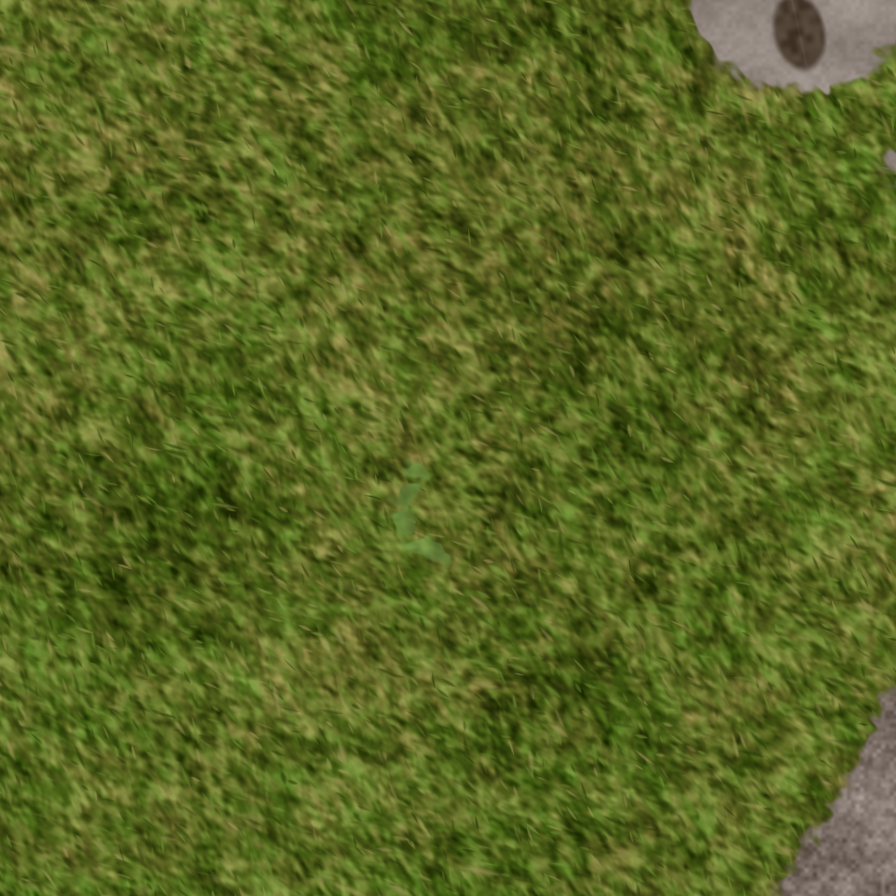
A Shadertoy shader for this texture:

```glsl
const vec3 DEEP_GREEN = vec3(0.11, 0.16, 0.0);
const vec3 MID_GREEN = vec3(0.315, 0.383, 0.10);
const vec3 PALE_GREEN = vec3(0.54, 0.61, 0.28);
const vec3 SHADE = vec3(0.17, 0.23, 0.03);
const vec3 FRESH_BLADE = vec3(0.44, 0.55, 0.21);
const vec3 STRAW = vec3(0.62, 0.58, 0.35);
const vec3 LEAF_GREEN = vec3(0.42, 0.55, 0.25);
const vec3 SOIL = vec3(0.29, 0.24, 0.14);
const vec3 SLAB = vec3(0.57, 0.53, 0.50);
const vec3 ASPHALT = vec3(0.50, 0.45, 0.42);
const vec3 DEAD_LEAF = vec3(0.29, 0.24, 0.19);

float hash(vec2 p) {
    vec3 q = fract(p.xyx * 0.1031);
    q += dot(q, q.yzx + 33.33);
    return fract((q.x + q.y) * q.z);
}

float noise(vec2 p) {
    vec2 i = floor(p), f = fract(p);
    f = f * f * (3.0 - 2.0 * f);
    float low = mix(hash(i), hash(i + vec2(1, 0)), f.x);
    float high = mix(hash(i + vec2(0, 1)), hash(i + vec2(1, 1)), f.x);
    return mix(low, high, f.y);
}

// Rotates so that the x axis lies along the given angle
vec2 alongAngle(vec2 p, float angle) {
    float c = cos(angle), s = sin(angle);
    return vec2(c * p.x + s * p.y, c * p.y - s * p.x);
}

float ellipseDistance(vec2 p, vec2 radii) {
    return (length(p / radii) - 1.0) * min(radii.x, radii.y);
}

float cover(float dist, float softness) {
    return 1.0 - smoothstep(-softness, softness, dist);
}

// Streaked noise around zero whose direction changes from patch to patch
float strokes(vec2 p, vec2 frequency, float seed) {
    float shallow = noise(alongAngle(p, -0.55) * frequency + seed);
    float steep = noise(alongAngle(p, -1.0) * frequency + seed + 71.0);
    float patchMix = smoothstep(0.42, 0.58, noise(p * 17.0 + seed));
    return mix(shallow, steep, patchMix) - 0.5;
}

// Tone runs from shade to highlight, dryness from lush to yellowed
vec3 grassColor(float tone, float dryness) {
    vec3 color = mix(DEEP_GREEN, MID_GREEN, clamp(tone * 2.0, 0.0, 1.0));
    color = mix(color, PALE_GREEN, clamp(tone * 2.0 - 1.0, 0.0, 1.0));
    float strength = mix(0.3, 1.5, clamp(tone, 0.0, 1.0));
    return color + strength * dryness * vec3(0.085, 0.0, 0.05);
}

// One short scattered blade per cell, tapered towards both ends
vec3 paintBlades(vec3 color, vec2 p, float cells, float chance, float seed) {
    vec2 grid = p * cells, cell = floor(grid);
    for (int k = 0; k < 9; k++) {
        vec2 id = cell + vec2(k % 3 - 1, k / 3 - 1);
        vec2 key = id + seed;
        vec2 center = id + vec2(hash(key + 11.0), hash(key + 23.0));
        float angle = -0.8 + 1.3 * (hash(key + 37.0) - 0.5);
        vec2 q = alongAngle(grid - center, angle);
        q.y += (hash(key + 41.0) - 0.5) * 0.25 * q.x * q.x;
        float t = q.x / mix(0.3, 0.65, hash(key + 53.0));
        float width = mix(0.07, 0.13, hash(key + 67.0));
        float mask = cover(abs(q.y) - width * (1.0 - t * t), width);
        float kind = hash(key + 79.0);
        vec3 tint = kind < 0.36 ? SHADE : kind < 0.82 ? FRESH_BLADE : STRAW;
        float opacity = step(hash(key + 97.0), chance) * mix(0.2, 0.7, hash(key + 5.0));
        color = mix(color, tint, mask * opacity);
    }
    return color;
}

vec3 lawn(vec2 p) {
    float tone = 0.515 + 0.22 * (noise(p * 25.0 + 9.0) - 0.5);
    tone += 0.2 * (noise(p * 5.0 + 3.0) - 0.5);
    tone += 0.5 * strokes(p, vec2(50, 95), 17.0);
    tone += 0.5 * strokes(p, vec2(85, 175), 43.0);
    tone += 0.28 * strokes(p, vec2(150, 260), 29.0);
    float dryness = 0.15 + 0.6 * (noise(p * 4.0 + 31.0) - 0.5) + 0.7 * (noise(p * 22.0 + 57.0) - 0.5);
    dryness += 1.1 * strokes(p, vec2(60, 110), 83.0) + 0.35 * (p.y - 0.5);
    vec3 color = grassColor(tone, dryness);
    color = paintBlades(color, p, 68.0, 0.6, 100.0);
    color = paintBlades(color, p, 46.0, 0.4, 200.0);
    return paintBlades(color, p, 29.0, 0.1, 300.0);
}

// Broad weed leaves loosely strewn around a root
vec3 paintWeed(vec3 color, vec2 p, vec2 root) {
    for (int i = 0; i < 4; i++) {
        float n = float(i);
        vec2 offset = vec2(hash(vec2(n, 3.0)) - 0.5, n / 3.0 - 0.5) * vec2(0.05, 0.085);
        vec2 q = alongAngle(p - root - offset, 2.6 - 0.9 * n);
        float leaf = ellipseDistance(q, vec2(0.021, 0.011)) + 0.012 * (noise(p * 90.0) - 0.5);
        float shade = 0.8 + 0.35 * noise(p * 80.0 + n);
        color = mix(color, LEAF_GREEN * shade, 0.8 * cover(leaf, 0.003));
    }
    return color;
}

vec3 paving(vec2 p, vec3 base, float grit) {
    float grain = noise(p * 210.0) + noise(p * 100.0) - 1.0;
    return base + grit * grain + 0.14 * (noise(p * 18.0) - 0.5);
}

void mainImage(out vec4 fragColor, in vec2 fragCoord) {
    vec2 p = fragCoord / iResolution.y;
    vec3 color = paintWeed(lawn(p), p, vec2(0.465, 0.43));

    // Soft turf edge around the slabs and the path
    float ragged = 0.016 * (noise(p * 38.0) - 0.5) + 0.018 * strokes(p, vec2(70, 130), 7.0);
    float slab = ellipseDistance(p - vec2(0.89, 1.02), vec2(0.125, 0.122));
    slab = min(slab, ellipseDistance(p - vec2(1.01, 0.82), vec2(0.026, 0.022))) + ragged;
    float path = dot(vec2(0.868, 0.0) - p, vec2(0.875, -0.484)) + ragged;
    color = mix(color, SOIL, 0.35 * cover(min(slab, path) - 0.006, 0.01));
    color = mix(color, paving(p, SLAB, 0.05), cover(slab, 0.006));
    color = mix(color, paving(p, ASPHALT, 0.14), cover(path, 0.006));

    // Fallen leaf with a faint midrib
    vec2 q = alongAngle(p - vec2(0.892, 0.964), -1.35);
    float rib = cover(abs(q.y) - 0.001, 0.002);
    vec3 leafColor = DEAD_LEAF + 0.04 * rib + 0.12 * (noise(q * 110.0) - 0.5);
    color = mix(color, leafColor, cover(ellipseDistance(q, vec2(0.042, 0.028)), 0.004));

    fragColor = vec4(clamp(color, 0.0, 1.0), 1.0);
}
```
